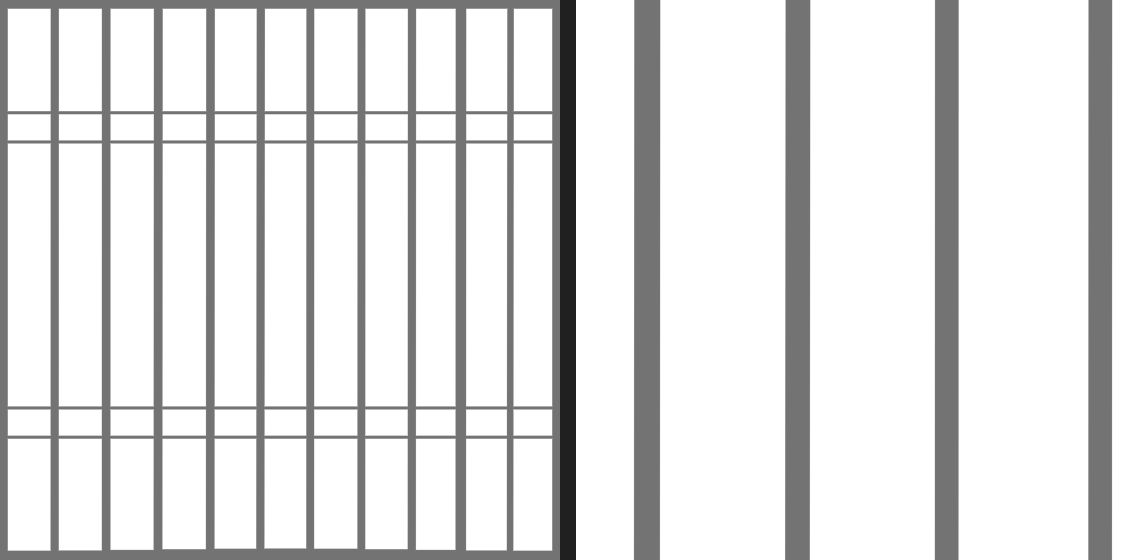
Left: the whole. Right: its middle third, enlarged.
Reproduce this pattern procedurally as a Shadertoy shader.

```glsl
// Grey barred grille on white: a frame, ten upright bars making eleven panels,
// and two pairs of thin rails. One distance field joins the parts; bar spacing,
// width and lean vary slightly, as does the depth of the frame's lower edge.

const vec3 PAPER = vec3(1.0);
const vec3 IRON = vec3(0.45);

const int BAR_COUNT = 10;
const float FIRST_BAR = 0.0977;
const float BAR_PITCH = 0.0904;
const float BAR_BOW = 0.0061;         // drift of the middle bars to the right
const float BAR_WAVER = 0.28;         // unevenness of that drift
const float BAR_WIDTH = 0.0149;
const float WIDTH_SWING = 0.0009;
const float WIDE_EXTRA = 0.0034;      // next-to-last bar is broader
const float NARROW_CUT = 0.0041;      // last bar is slimmer
const float LEAN = 0.0011;

const float FRAME_SIDE = 0.0139;
const float FRAME_TOP = 0.0156;
const float FRAME_BOTTOM = 0.0167;
const float FRAME_SAG = 0.0039;       // extra depth under the middle panels

const float RAIL_MIDDLE = 0.5090;     // height halfway between the rail pairs
const float PAIR_OFFSET = 0.2636;
const float RAIL_OFFSET = 0.0261;
const float RAIL_WIDTH = 0.0055;
const float EDGE_SOFTNESS = 0.75;     // in pixels

const float PI = 3.14159;

float hash(float n) {
    return fract(sin(n * 12.9898) * 43758.5453);
}

float barCentre(float i) {
    float bow = BAR_BOW * sin(PI * i / float(BAR_COUNT - 1));
    float waver = 1.0 + BAR_WAVER * cos(0.5 * PI * (i - 3.0));
    return FIRST_BAR + BAR_PITCH * i + bow * waver;
}

float barWidth(float i) {
    float last = float(BAR_COUNT - 1);
    float width = BAR_WIDTH + WIDTH_SWING * cos(2.0 * PI * (i - 2.0) / 7.0);
    width += WIDE_EXTRA * (step(last - 1.0, i) - step(last, i));
    return width - NARROW_CUT * step(last, i);
}

// Distance to the nearest bar; also counts the bars left of p.
float barsDistance(vec2 p, out float panel) {
    float d = 1.0;
    panel = 0.0;
    for (int k = 0; k < BAR_COUNT; k++) {
        float i = float(k);
        float x = barCentre(i) + LEAN * hash(i + 1.0) * (p.y - 0.5);
        d = min(d, abs(p.x - x) - 0.5 * barWidth(i));
        panel += step(x, p.x);
    }
    return d;
}

// Two mirrored pairs of rails, folded about their middle.
float railsDistance(float y) {
    float pair = abs(abs(y - RAIL_MIDDLE) - PAIR_OFFSET);
    return abs(pair - RAIL_OFFSET) - 0.5 * RAIL_WIDTH;
}

float frameDistance(vec2 p, float panel) {
    float arch = sin(PI * panel / float(BAR_COUNT));
    float bottom = FRAME_BOTTOM + FRAME_SAG * arch * arch;
    float side = min(p.x, 1.0 - p.x) - FRAME_SIDE;
    return min(side, min(p.y - bottom, 1.0 - p.y - FRAME_TOP));
}

void mainImage(out vec4 fragColor, in vec2 fragCoord) {
    vec2 p = fragCoord / iResolution.xy;
    float soft = EDGE_SOFTNESS / min(iResolution.x, iResolution.y);

    float panel;
    float d = barsDistance(p, panel);
    d = min(d, railsDistance(p.y));
    d = min(d, frameDistance(p, panel));

    float coverage = 1.0 - smoothstep(-soft, soft, d);
    fragColor = vec4(mix(PAPER, IRON, coverage), 1.0);
}
```
